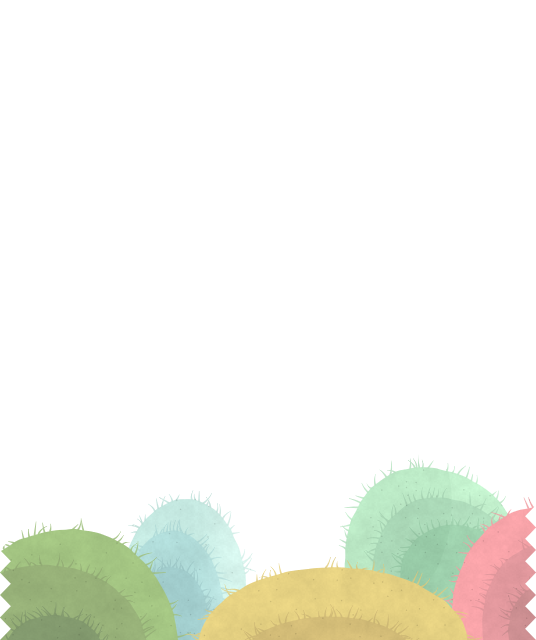
Reproduce this background procedurally as a Shadertoy shader.

```glsl
// Pastel grassy hills with nested bands and zigzag side edges on white.
// Space: the canvas is 768 units high, y points up.

float hash(vec2 p) {
    vec3 q = fract(p.xyx * 0.1031);
    q += dot(q, q.yzx + 33.33);
    return fract((q.x + q.y) * q.z);
}

float noise(vec2 p) {
    vec2 i = floor(p), f = fract(p);
    f = f * f * (3.0 - 2.0 * f);
    return mix(mix(hash(i), hash(i + vec2(1, 0)), f.x),
               mix(hash(i + vec2(0, 1)), hash(i + vec2(1, 1)), f.x), f.y);
}

float coverage(float d) {
    float pixel = 768.0 / iResolution.y;
    return clamp(0.5 - d / pixel, 0.0, 1.0);
}

// Distance to a bent, tapering blade that grows from the origin along dir.
float bladeDistance(vec2 q, vec2 dir, float len, float bend) {
    float along = dot(q, dir);
    float t = clamp(along / len, 0.0, 1.0);
    float side = dot(q, vec2(-dir.y, dir.x)) - bend * t * t;
    return length(vec2(side, along - t * len)) - mix(1.1, 0.3, t);
}

// Arch with its own left and right radius: radii = (left, right, height).
void hill(inout vec3 color, vec2 p, vec2 centre, vec3 radii, vec3 tint, float seed) {
    vec2 q = p - centre;
    vec2 r = vec2(q.x < 0.0 ? radii.x : radii.y, radii.z);
    vec2 arch = vec2(q.x, max(q.y, 0.0));
    float k = length(arch / r);
    float d = k * (k - 1.0) / max(length(arch / (r * r)), 1e-4);
    d += 1.6 * (noise(p * 0.09 + seed) - 0.5);
    color = mix(color, tint, coverage(d));

    // Tufts of three blades along the rim
    if (d < -5.0 || d > 24.0) return;
    float grass = 1e3;
    for (int i = 0; i < 36; i++) {
        float id = float(i), tuft = floor(id / 3.0);
        float a = mix(0.05, 3.09, (tuft + hash(vec2(tuft, seed))) / 12.0)
                + (mod(id, 3.0) - 1.0) * 7.0 / max(r.x, r.y);
        vec2 u = vec2(cos(a), sin(a));
        vec2 base = u * vec2(u.x < 0.0 ? radii.x : radii.y, radii.z);
        float tilt = a + 1.5 * (hash(vec2(id, seed + 3.0)) - 0.5);
        float len = mix(6.0, 16.0, hash(vec2(id, seed + 7.0)));
        float bend = 10.0 * (hash(vec2(id, seed + 11.0)) - 0.5);
        grass = min(grass, bladeDistance(q - base, vec2(cos(tilt), sin(tilt)), len, bend));
    }
    color = mix(color, tint * 0.97, 0.85 * coverage(grass));
}

void mainImage(out vec4 fragColor, in vec2 fragCoord) {
    vec2 p = fragCoord * 768.0 / iResolution.y;
    float width = 768.0 * iResolution.x / iResolution.y;
    vec3 color = vec3(1.0);

    // Blue hill, paler on its right flank
    vec3 haze = vec3(0.07, 0.05, 0.05) * smoothstep(225.0, 290.0, p.x);
    hill(color, p, vec2(224, 53), vec3(80, 72, 116), vec3(0.77, 0.91, 0.88) + haze, 1.0);
    hill(color, p, vec2(207, 28), vec3(62, 62, 103), vec3(0.69, 0.86, 0.85) + haze, 2.0);
    hill(color, p, vec2(205, 18), vec3(46, 46, 70), vec3(0.63, 0.80, 0.80) + haze, 3.0);

    // Mint hill with a pale curved fold
    float fold = coverage(80.0 * (1.0 - length((p - vec2(440, 165)) / vec2(102, 140))));
    vec3 sheen = vec3(0.025) * fold * smoothstep(490.0, 540.0, p.x);
    hill(color, p, vec2(502, 98), vec3(88, 124, 109), vec3(0.74, 0.92, 0.78) + sheen, 4.0);
    hill(color, p, vec2(520, 78), vec3(74, 105, 93), vec3(0.67, 0.85, 0.72) + sheen, 5.0);
    hill(color, p, vec2(545, 78), vec3(65, 70, 60), vec3(0.60, 0.80, 0.66) + sheen, 6.0);

    // Pink hill
    hill(color, p, vec2(650, 28), vec3(108, 108, 132), vec3(0.97, 0.64, 0.66), 7.0);
    hill(color, p, vec2(655, 23), vec3(76, 76, 92), vec3(0.89, 0.60, 0.62), 8.0);
    hill(color, p, vec2(655, 13), vec3(45, 45, 53), vec3(0.80, 0.56, 0.57), 9.0);

    // Green hill
    hill(color, p, vec2(85, -17), vec3(150, 130, 150), vec3(0.64, 0.77, 0.51), 10.0);
    hill(color, p, vec2(55, -17), vec3(130, 122, 107), vec3(0.59, 0.69, 0.47), 11.0);
    hill(color, p, vec2(65, -22), vec3(62, 62, 52), vec3(0.51, 0.60, 0.43), 12.0);

    // Yellow hill
    hill(color, p, vec2(400, -7), vec3(162, 162, 94), vec3(0.90, 0.82, 0.51), 13.0);
    hill(color, p, vec2(395, -17), vec3(100, 100, 45), vec3(0.83, 0.74, 0.47), 14.0);

    // Paper mottling and dark specks, only where there is paint
    float paint = smoothstep(0.0, 0.15, 1.0 - min(color.r, min(color.g, color.b)));
    float grain = noise(p * 0.05) + 0.6 * noise(p * 0.17) + 0.5 * noise(p * 0.6) - 1.05;
    color *= 1.0 + 0.05 * grain * paint;
    vec2 cell = floor(p / 11.0);
    vec2 spot = 2.0 + 7.0 * vec2(hash(cell + 5.0), hash(cell + 9.0));
    float speck = coverage(length(p - cell * 11.0 - spot) - 0.8) * step(0.8, hash(cell));
    color *= 1.0 - 0.12 * speck * paint;

    // Zigzag cut along both sides
    float tooth = 26.0 * abs(fract(p.y / 27.0 + 0.5) - 0.5);
    float cut = coverage((min(p.x, width - p.x) - tooth) * 0.7);
    fragColor = vec4(mix(color, vec3(1.0), cut), 1.0);
}
```
